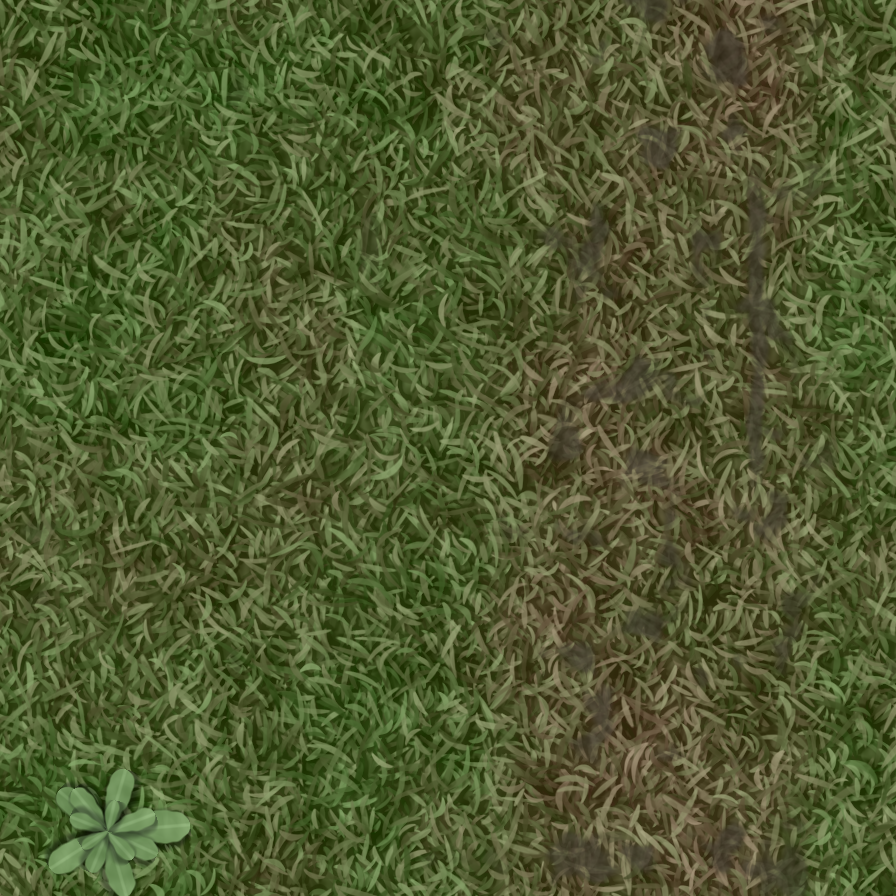
Give the GLSL for this texture, as a three.js fragment shader.

```glsl
// Worn lawn seen from above: many layers of short curved blades over dark thatch.
// Gradient noise sets the lean, dry patches and bare soil; a narrow furrow
// runs down the right side and a pale leafy weed sits at the lower left.
varying vec2 vUv;

vec2 hash2(vec2 p) {
  vec3 q = fract(p.xyx * vec3(0.1031, 0.1030, 0.0973));
  q += dot(q, q.yzx + 33.33);
  return fract((q.xx + q.yz) * q.zy);
}

float gradDot(vec2 cell, vec2 offset, vec2 f) {
  float a = 6.2832 * hash2(cell + offset).x;
  return dot(vec2(cos(a), sin(a)), f - offset);
}

// Gradient noise, roughly -1 to 1
float noise(vec2 p) {
  vec2 i = floor(p), f = p - i;
  vec2 u = f * f * f * (f * (f * 6.0 - 15.0) + 10.0);
  float low = mix(gradDot(i, vec2(0.0), f), gradDot(i, vec2(1.0, 0.0), f), u.x);
  float high = mix(gradDot(i, vec2(0.0, 1.0), f), gradDot(i, vec2(1.0), f), u.x);
  return 1.5 * mix(low, high, u.y);
}

float fbm(vec2 p) {
  return noise(p) + 0.5 * noise(p * 2.1 + 17.3) + 0.25 * noise(p * 4.3 + 41.7);
}

// Paints one layer of blades into grass = (tone, dryness)
void bladeLayer(inout vec2 grass, vec2 uv, float layer, float lean, float dry, float cover) {
  float cells = 27.0 + mod(layer * 5.0, 9.0);
  vec2 p = uv * cells + layer * vec2(7.31, 3.77) + 20.0;
  vec2 home = floor(p);
  for (int y = -1; y <= 1; y++) {
    for (int x = -1; x <= 1; x++) {
      vec2 cell = home + vec2(float(x), float(y));
      vec2 seed = hash2(cell + layer * 53.0);
      vec2 style = hash2(cell + layer * 91.0 + 200.0);
      vec2 shape = hash2(cell + layer * 37.0 + 400.0);
      float angle = 1.57 + lean + (style.x - 0.5) * 2.6;
      vec2 along = vec2(cos(angle), sin(angle));
      vec2 d = p - cell - seed;
      float len = mix(0.4, 0.9, shape.x * shape.x);
      float t = dot(d, along) / len;
      float side = dot(d, vec2(-along.y, along.x)) + (shape.y - 0.5) * 0.4 * (t * t - 0.4);
      float width = mix(0.065, 0.12, seed.y) * (1.0 - 0.75 * t * t);
      float ends = 1.0 - smoothstep(0.8, 1.0, abs(t));
      float shade = ends * (1.0 - smoothstep(width, width + 0.12, abs(side + 0.07)));
      float blade = ends * (1.0 - smoothstep(width - 0.035, width + 0.04, abs(side)));
      float tone = 0.1 + 0.92 * style.y + 0.1 * t;
      grass.x -= 0.2 * shade * cover;
      grass = mix(grass, vec2(tone, dry + (shape.y - 0.5) * 0.6), 0.82 * blade * cover);
    }
  }
}

// Rosette of rounded leaves, each with a pale midrib
void paintWeed(inout vec3 col, vec2 uv) {
  vec2 p = uv - vec2(0.12, 0.072);
  for (int i = 0; i < 13; i++) {
    float k = float(i);
    vec2 r = hash2(vec2(k, 8.0));
    float angle = k * 2.4 + 0.5 * r.x;
    vec2 along = vec2(cos(angle), sin(angle));
    float len = mix(0.085, 0.035, k / 12.0) * (0.85 + 0.3 * r.y);
    float t = dot(p, along) / len;
    float side = dot(p, vec2(-along.y, along.x));
    float span = clamp(t, 0.0, 1.0);
    float width = 0.32 * len * sqrt(span * (1.0 - span)) * (0.5 + 1.2 * span);
    width += 0.0015 * noise(uv * 90.0 + k);
    float inside = step(0.0, t) * step(t, 1.0);
    float shadow = inside * (1.0 - smoothstep(width, width + 0.008, abs(side + 0.003)));
    float leaf = inside * (1.0 - smoothstep(width - 0.0015, width + 0.0015, abs(side)));
    float rib = 1.0 - smoothstep(0.0005, 0.003, abs(side));
    vec3 green = mix(vec3(0.36, 0.50, 0.29), vec3(0.53, 0.67, 0.44), 0.5 * r.y + 0.5 * span);
    green += 0.07 * rib + 0.06 * noise(uv * 60.0 + k * 3.0);
    col *= 1.0 - 0.35 * shadow;
    col = mix(col, green, 0.92 * leaf);
  }
}

void main() {
  vec2 uv = vUv;

  // Dry strip, scattered bare soil and the furrow
  float strip = smoothstep(0.50, 0.68, uv.x) * (1.0 - smoothstep(0.84, 0.95, uv.x));
  float dry = clamp(0.27 + 0.5 * strip + 0.4 * fbm(uv * 4.0 + 5.0), 0.0, 1.1);
  float bare = smoothstep(0.55, 1.0, fbm(uv * 13.0 + 60.0) + 0.45 * strip - 0.1);
  float reach = smoothstep(0.42, 0.5, uv.y) * (1.0 - smoothstep(0.76, 0.84, uv.y));
  float offCentre = abs(uv.x - 0.845 - 0.006 * noise(vec2(uv.y * 9.0, 3.0)));
  float furrow = reach * (1.0 - smoothstep(0.003, 0.013, offCentre + 0.005 * noise(uv * 40.0)));
  float soil = max(bare * (0.3 + 0.6 * strip), 0.9 * furrow);

  // Thatch below, then blades from the lowest layer up
  float lean = 0.75 * noise(uv * 5.0 + 31.0) + 0.15;
  vec2 grass = vec2(0.12 + 0.25 * noise(uv * vec2(90.0, 55.0)), dry);
  for (int i = 0; i < 11; i++) {
    float layer = float(i);
    float cover = 1.0 - soil * (0.4 + 0.05 * layer);
    bladeLayer(grass, uv, layer, lean, dry, cover);
    grass.x = max(grass.x, -0.1);
  }

  // Clumps and hollows, then tone to colour
  float tone = grass.x + 0.16 * fbm(uv * 22.0) + 0.07 * noise(uv * 6.0 + 9.0) + 0.06;
  vec3 col = mix(vec3(0.20, 0.23, 0.08), vec3(0.55, 0.59, 0.42), clamp(tone, -0.15, 1.2));
  col += mix(vec3(-0.045, 0.02, -0.03), vec3(0.05, -0.025, 0.02), clamp(grass.y, -0.2, 1.2));
  vec3 earth = vec3(0.27, 0.25, 0.22) + 0.08 * fbm(uv * 70.0);
  col = mix(col, earth, 0.6 * soil * (1.0 - smoothstep(0.3, 0.8, tone)));
  paintWeed(col, uv);
  gl_FragColor = vec4(col, 1.0);
}
```
